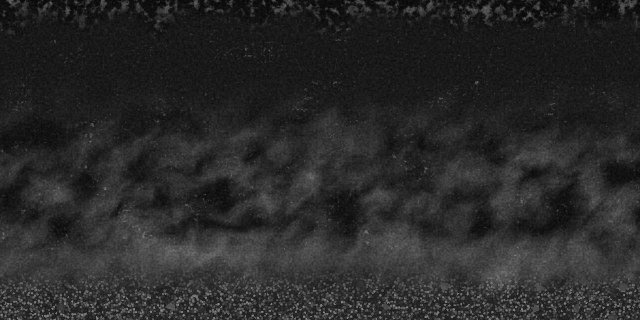
Give the GLSL for this texture, as a WebGL 2 fragment shader.

```glsl
#version 300 es
precision highp float;
// Sooty wall: dark scratched plaster above, drifting grey fog below, gravel at the foot.
// Gradient noise shapes the fog, soft ellipses place its hollows and glows,
// cell grids and noise peaks scatter flakes, and Voronoi cells make the stones.
uniform vec2 u_resolution;
out vec4 outColor;

const vec3 TINT = vec3(0.995, 1.0, 0.995);
const float WALL_TONE = 0.095;
const float FOG_TONE = 0.092;
const float FOG_CONTRAST = 0.34;
const float HAZE_TONE = 0.05;
const float HOLLOW_DEPTH = 0.6;
const float GLOW_GAIN = 0.085;
const float GRAIN = 0.09;
const float FLAKE_GAIN = 0.2;
const float CRUMB_GAIN = 0.2;
const float GRAVEL_TOP = 0.125;
const float GRAVEL_SCALE = 135.0;

// Soft ellipses: centre xy, radii zw
const int PATCHES = 12;
const vec4 HOLLOWS[PATCHES] = vec4[](
  vec4(.13, .58, .08, .06), vec4(.03, .36, .06, .06), vec4(.27, .41, .05, .06),
  vec4(.20, .27, .05, .04), vec4(1.30, .45, .055, .05), vec4(.63, .39, .06, .05),
  vec4(.72, .30, .14, .018), vec4(1.04, .345, .07, .05), vec4(1.51, .30, .05, .05),
  vec4(1.67, .29, .07, .04), vec4(1.78, .35, .045, .05), vec4(1.94, .45, .08, .04));
const vec4 GLOWS[PATCHES] = vec4[](
  vec4(1.55, .135, .07, .04), vec4(.83, .375, .025, .05), vec4(.16, .43, .05, .05),
  vec4(.49, .22, .10, .06), vec4(.68, .21, .14, .04), vec4(.96, .45, .04, .04),
  vec4(1.69, .505, .10, .02), vec4(1.67, .19, .12, .04), vec4(1.03, .56, .06, .06),
  vec4(.78, .57, .07, .03), vec4(1.85, .37, .03, .06), vec4(1.22, .25, .08, .05));

vec2 hash2(vec2 p) {
  vec3 q = fract(p.xyx * vec3(.1031, .1030, .0973));
  q += dot(q, q.yzx + 33.33);
  return fract((q.xx + q.yz) * q.zy);
}

float gradientNoise(vec2 p) {
  vec2 i = floor(p), f = fract(p);
  vec2 u = f * f * f * (f * (f * 6.0 - 15.0) + 10.0);
  vec4 corner;
  for (int k = 0; k < 4; k++) {
    vec2 o = vec2(k & 1, k >> 1);
    float a = 6.2832 * hash2(i + o).x;
    corner[k] = dot(vec2(cos(a), sin(a)), f - o);
  }
  return mix(mix(corner.x, corner.y, u.x), mix(corner.z, corner.w, u.x), u.y);
}

float fbm(vec2 p) {
  float sum = 0.0, amp = 0.6;
  for (int i = 0; i < 5; i++) {
    sum += amp * gradientNoise(p);
    p = mat2(1.6, 1.2, -1.2, 1.6) * p + 7.3;
    amp *= 0.5;
  }
  return sum;
}

float ellipseGlow(vec2 p, vec4 e) {
  vec2 d = (p - e.xy) / e.zw;
  return exp(-dot(d, d));
}

// One randomly turned stroke per cell; chance sets how many cells hold one
float strokes(vec2 p, float scale, float halfLength, float width, float chance, float px) {
  vec2 cell = floor(p * scale);
  vec2 place = hash2(cell + scale), kind = hash2(cell + scale * 2.0 + 19.0);
  vec2 d = fract(p * scale) - mix(vec2(.35), vec2(.65), place);
  float a = 9.4248 * place.y;
  vec2 axis = vec2(cos(a), sin(a));
  d -= axis * clamp(dot(d, axis), -halfLength, halfLength);
  float line = 1.0 - smoothstep(width - px, width + px, length(d) / scale);
  return line * step(kind.x, chance) * (0.3 + 0.7 * kind.y);
}

// Nearest stone: x is its edge shading, y its random shade
vec2 stones(vec2 p) {
  vec2 cell = floor(p), f = fract(p);
  float nearest = 9.0, shade = 0.0;
  for (int k = 0; k < 9; k++) {
    vec2 o = vec2(k % 3 - 1, k / 3 - 1);
    float d = length(o + hash2(cell + o) - f);
    if (d < nearest) { nearest = d; shade = hash2(cell + o + 57.0).x; }
  }
  return vec2(1.0 - smoothstep(0.2, 0.8, nearest), shade);
}

void main() {
  vec2 p = gl_FragCoord.xy / u_resolution.y;
  float px = 0.8 / u_resolution.y;

  // Fog with hollows and glows
  vec2 warp = vec2(fbm(p * 9.0), fbm(p * 9.0 + 31.0));
  vec2 q = p + 0.045 * warp;
  float hollow = 0.0, glow = 0.0;
  for (int i = 0; i < PATCHES; i++) {
    hollow += ellipseGlow(q, HOLLOWS[i]);
    glow += ellipseGlow(q, GLOWS[i]);
  }
  hollow = min(hollow, 1.0);
  float fog = 1.0 - smoothstep(0.36, 0.8, p.y + 0.1 * warp.x);
  float clouds = fbm(q * vec2(11.0, 12.0) + vec2(-q.y * 5.0, 4.0));
  float haze = exp(-pow((p.y - 0.18) / 0.08, 2.0));
  float calm = 1.0 - 0.5 * haze;
  float tone = WALL_TONE + fog * (FOG_TONE + FOG_CONTRAST * calm * clouds) + HAZE_TONE * haze;
  tone = tone * (1.0 - HOLLOW_DEPTH * hollow) + GLOW_GAIN * glow;
  tone = max(tone, 0.07);

  // Mottled crust along the top
  float crust = smoothstep(0.88, 1.0, p.y + 0.12 * warp.y);
  float mottle = smoothstep(-0.05, 0.4, fbm(p * 45.0) + 0.4 * gradientNoise(p * 13.0));
  tone = mix(tone, 0.05 + 0.28 * mottle, crust);
  tone += GRAIN * (gradientNoise(p * 150.0) + 0.5 * gradientNoise(p * 77.0 + 3.0)) * (0.4 + tone * 2.0);

  // Flakes and crumbs gather in clusters; scratches keep to the upper wall
  float cluster = smoothstep(0.06, 0.32, fbm(p * 9.0 + 13.0) + 0.15 * hollow);
  float flakes = strokes(p, 80.0, 0.03, 0.001, 0.12 + 0.2 * cluster, px);
  flakes += strokes(p + 0.37, 48.0, 0.12, 0.001, 0.03 + 0.35 * cluster, px);
  flakes += 0.4 * strokes(p + 0.71, 15.0, 0.32, 0.0006, 0.3 * smoothstep(0.5, 0.8, p.y), px);
  float crumbs = cluster * smoothstep(0.17, 0.42, fbm(p * vec2(50.0, 60.0) + 9.0));
  float wall = smoothstep(0.1, 0.25, p.y);
  tone += wall * (FLAKE_GAIN * flakes + CRUMB_GAIN * crumbs);

  // Gravel, with sparse larger stones
  float ground = 1.0 - smoothstep(GRAVEL_TOP - 0.07, GRAVEL_TOP + 0.055, p.y + 0.04 * warp.x);
  vec2 grit = stones(p * GRAVEL_SCALE);
  float gravel = 0.08 + (0.3 + 0.7 * grit.x) * (0.06 + 0.42 * grit.y * grit.y);
  vec2 pebble = stones(p * 42.0 + 5.0);
  float isPebble = step(0.965, pebble.y) * smoothstep(0.15, 0.4, pebble.x);
  gravel = mix(gravel, mix(0.16, 0.4, fract(pebble.y * 90.0)), isPebble * 0.8);
  tone = mix(tone, gravel + 0.12 * glow, ground * 0.9);

  outColor = vec4(TINT * clamp(tone, 0.03, 0.6), 1.0);
}
```
